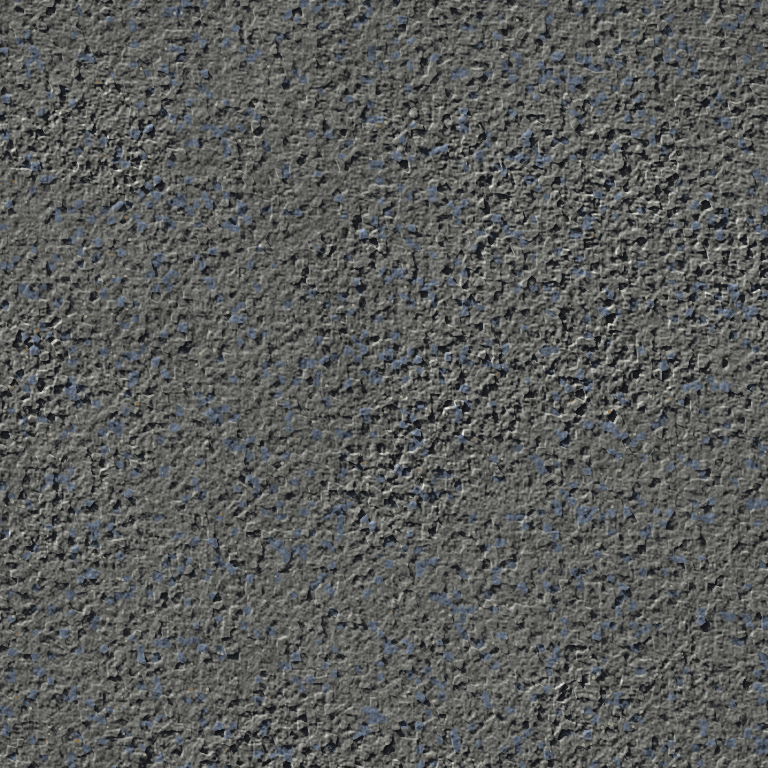
Write a WebGL 1 fragment shader that draws this texture.

```glsl
precision highp float;
uniform vec2 u_resolution;

const vec3 BINDER_TINT = vec3(1.0, 1.0, 0.965);
const vec3 SLATE_TINT = vec3(0.89, 0.99, 1.13);
const vec3 SHADOW_COLOR = vec3(0.065, 0.075, 0.095);
const vec3 PALE_GRIT = vec3(0.68, 0.67, 0.60);
const vec3 RUSTY_GRIT = vec3(0.56, 0.43, 0.27);
const vec2 LIGHT_DIR = vec2(-0.64, 0.77);

float hash(vec2 p) {
  return fract(sin(dot(p, vec2(127.1, 311.7))) * 43758.5453);
}

vec2 hash2(vec2 p) {
  return vec2(hash(p), hash(p + 37.3));
}

float noise(vec2 p) {
  vec2 i = floor(p);
  vec2 f = fract(p);
  f = f * f * (3.0 - 2.0 * f);
  float low = mix(hash(i), hash(i + vec2(1.0, 0.0)), f.x);
  float high = mix(hash(i + vec2(0.0, 1.0)), hash(i + vec2(1.0)), f.x);
  return mix(low, high, f.y);
}

float fbm(vec2 p) {
  float sum = 0.0;
  float weight = 0.53;
  for (int i = 0; i < 4; i++) {
    sum += weight * noise(p);
    p = mat2(1.6, 1.2, -1.2, 1.6) * p + 11.7;
    weight *= 0.5;
  }
  return sum;
}

// Soft Voronoi plateaus: x is the stone height, y its share of slate
vec2 stones(vec2 p) {
  vec2 cell = floor(p);
  vec2 sum = vec2(0.0);
  float total = 0.0;
  for (int y = -1; y <= 1; y++) {
    for (int x = -1; x <= 1; x++) {
      vec2 id = cell + vec2(float(x), float(y));
      vec2 d = id + 0.1 + 0.8 * hash2(id) - p;
      float w = exp(-18.0 * dot(d, d));
      sum += w * vec2(hash(id + 71.9), step(0.87, hash(id + 13.1)));
      total += w;
    }
  }
  return sum / total;
}

// Crushed stones with finer crumbs on top
float height(vec2 p) {
  return 0.35 * stones(p * 100.0).x
       + 0.30 * noise(p * 170.0 + 5.3)
       + 0.20 * noise(p * 340.0 + 19.1);
}

// Highest blocker toward the light, above the sun ray
float blocking(vec2 p, float ground) {
  float rise = 0.0;
  for (int i = 1; i <= 4; i++) {
    float reach = float(i) * 0.0028;
    rise = max(rise, height(p + LIGHT_DIR * reach) - ground - reach * 13.0);
  }
  return rise;
}

// Scattered round grit: x is coverage, y a random value per grain
vec2 grit(vec2 p, float density) {
  vec2 id = floor(p);
  vec2 center = 0.35 + 0.3 * hash2(id + 3.7);
  float radius = mix(0.2, 0.5, hash(id + 51.3));
  float disc = 1.0 - smoothstep(radius - 0.2, radius + 0.15, length(fract(p) - center));
  return vec2(disc * step(1.0 - density, hash(id)), hash(id + 91.7));
}

void main() {
  vec2 p = gl_FragCoord.xy / min(u_resolution.x, u_resolution.y);

  // Worn and broken patches vary the depth of the relief
  float patches = smoothstep(0.42, 0.72, fbm(p * vec2(5.0, 7.0) + 2.4));
  float relief = mix(0.85, 1.4, patches);
  vec2 warped = p + 0.004 * (vec2(noise(p * 45.0), noise(p * 45.0 + 31.0)) - 0.5);

  // Slope lighting and cast shadows
  float ground = height(warped);
  float slope = ground - height(warped + LIGHT_DIR * 0.0032);
  float shadow = smoothstep(0.04, 0.28, blocking(warped, ground) * relief);

  // Flat blue-grey chips among the rough binder
  float slate = smoothstep(0.5, 0.9, stones(warped * 100.0).y);
  float grain = noise(p * 420.0 + 8.2) - 0.5;
  float tone = 0.375 + 0.8 * relief * slope * (1.0 - 0.4 * slate);
  tone += 0.13 * grain + 0.06 * (fbm(p * 9.0) - 0.5) + 0.15 * (ground - 0.42);
  vec3 color = max(tone, 0.07) * mix(BINDER_TINT, SLATE_TINT, slate);

  // Pale and rusty grit, densest in the rough patches
  vec2 speck = grit(warped * 210.0, mix(0.012, 0.035, patches));
  vec3 speckColor = mix(PALE_GRIT, RUSTY_GRIT, step(0.88, speck.y));
  color = mix(color, speckColor, 0.85 * speck.x);

  color = mix(color, SHADOW_COLOR, 0.8 * shadow);
  gl_FragColor = vec4(clamp(color, 0.0, 1.0), 1.0);
}
```
